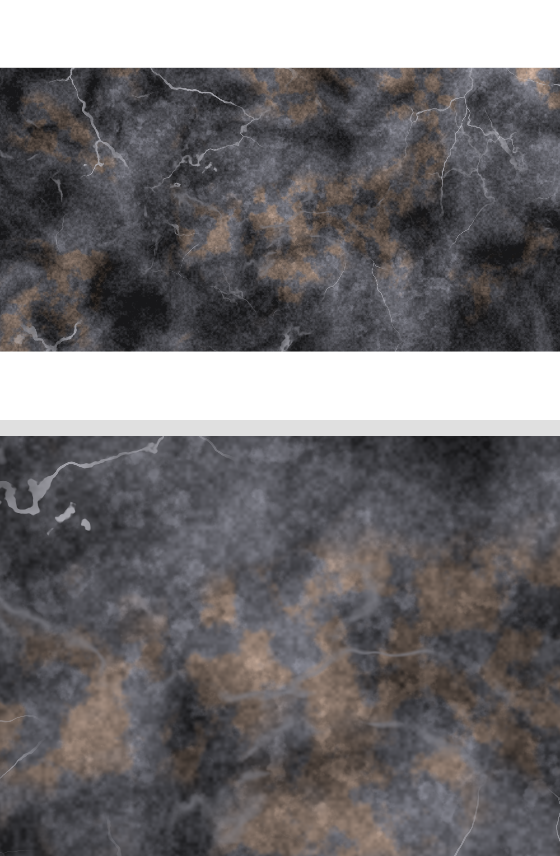
Top: the whole. Bottom: its middle third, enlarged.
Reproduce this texture procedurally as a Shadertoy shader.

```glsl
// Dark grey marble slab with brown mottling and pale cracks, between white bands.

const float SLAB_BOTTOM = 0.163;
const float SLAB_TOP = 0.8385;
const vec3 WHITE = vec3(1.0);
const vec3 STONE_TINT = vec3(0.985, 0.99, 1.07);
const vec3 BROWN_TINT = vec3(1.16, 1.0, 0.90);
const vec3 VEIN_COLOR = vec3(0.70, 0.70, 0.73);
const vec3 WISP_COLOR = vec3(0.50, 0.50, 0.53);
const float STONE_LEVEL = 0.252;
const float CLOUD_CONTRAST = 0.36;
const float MOTTLE_CONTRAST = 0.50;
const float GRAIN_CONTRAST = 0.17;
const vec2 BELT_CENTER = vec2(0.68, 0.50);
const vec2 BELT_NORMAL = vec2(-0.42, 0.91);
const float BELT_WIDTH = 0.15;

float hash(vec2 p) {
    vec3 q = fract(vec3(p.xyx) * 0.1031);
    q += dot(q, q.yzx + 33.33);
    return fract((q.x + q.y) * q.z);
}

vec2 hash2(vec2 p) {
    return vec2(hash(p), hash(p + 57.3));
}

float noise(vec2 p) {
    vec2 i = floor(p), f = fract(p);
    f = f * f * (3.0 - 2.0 * f);
    return mix(mix(hash(i), hash(i + vec2(1, 0)), f.x),
               mix(hash(i + vec2(0, 1)), hash(i + vec2(1, 1)), f.x), f.y);
}

float fbm(vec2 p) {
    float sum = 0.0, weight = 0.516;
    for (int i = 0; i < 5; i++) {
        sum += weight * noise(p);
        p = mat2(1.6, 1.2, -1.2, 1.6) * p + 17.7;
        weight *= 0.5;
    }
    return sum;
}

vec2 warp(vec2 p, float frequency) {
    return vec2(fbm(p * frequency + 3.1), fbm(p * frequency + 41.7)) - 0.5;
}

// Distance to the nearest border between random cells
float cellBorder(vec2 p) {
    vec2 cell = floor(p), nearest = vec2(0.0);
    float best = 9.0, border = 9.0;
    for (int k = 0; k < 9; k++) {
        vec2 c = cell + vec2(k % 3 - 1, k / 3 - 1);
        vec2 r = c + hash2(c) - p;
        if (dot(r, r) < best) { best = dot(r, r); nearest = r; }
    }
    for (int k = 0; k < 25; k++) {
        vec2 c = cell + vec2(k % 5 - 2, k / 5 - 2);
        vec2 r = c + hash2(c) - p, d = r - nearest;
        if (dot(d, d) > 0.0001) border = min(border, dot(0.5 * (r + nearest), normalize(d)));
    }
    return border;
}

// x: sharp vein, y: soft halo around it; both fade in and out in patches
vec2 cracks(vec2 p, float scale, float width, float rarity, float seed, float aa) {
    vec2 q = p + 0.22 * warp(p + seed, 5.0) + 0.035 * warp(p + seed, 26.0);
    float d = cellBorder(q * scale + seed) / scale;
    float patches = smoothstep(rarity, rarity + 0.10, fbm(p * 3.5 + seed));
    float w = width * (0.2 + 1.5 * pow(noise(p * 14.0 + seed), 2.0));
    float line = 1.0 - smoothstep(max(w - aa, 0.0), w + aa, d);
    return patches * vec2(line * (0.35 + 0.65 * noise(p * 22.0 + seed)), exp(-d / 0.011));
}

vec3 marble(vec2 p, float aa) {
    vec2 q = p + 0.20 * warp(p, 4.0);

    // Clouded stone with fine grain
    float clouds = fbm(q * 3.2 + 8.0);
    float mottle = fbm(q * 13.0 + 21.0);
    float grain = 0.6 * noise(p * 190.0) + 0.4 * noise(p * 330.0 + 5.0);
    float level = STONE_LEVEL + CLOUD_CONTRAST * (clouds - 0.5)
                + MOTTLE_CONTRAST * (mottle - 0.5) + GRAIN_CONTRAST * (grain - 0.5);
    level += 0.09 * smoothstep(0.56, 0.75, fbm(p * 60.0)) * smoothstep(0.35, 0.6, clouds);

    // Brown patches gathered along a rising diagonal belt
    float across = dot(p - BELT_CENTER, BELT_NORMAL) / BELT_WIDTH;
    float belt = exp(-across * across);
    float brown = smoothstep(0.50, 0.62, fbm(q * 6.0 + 60.0) + 0.10 * belt - 0.03);
    brown *= smoothstep(0.36, 0.56, fbm(p * 34.0 + 9.0));
    level += 0.055 * brown + 0.025 * belt;

    // Dark crevices
    float crevice = abs(fbm(q * 4.5 + 91.0) - 0.5);
    level -= 0.07 * (1.0 - smoothstep(0.0, 0.025, crevice)) * smoothstep(0.45, 0.6, fbm(p * 4.0 + 33.0));
    vec3 color = max(level, 0.09) * mix(STONE_TINT, BROWN_TINT, brown);

    // Pale mineral wisps
    float ridge = 1.0 - abs(2.0 * fbm(q * 7.0 + 130.0) - 1.0);
    float wisp = smoothstep(0.93, 1.0, ridge) * smoothstep(0.49, 0.63, fbm(p * 4.5 + 72.0) + 0.04 * belt);
    color = mix(color, WISP_COLOR, 0.65 * wisp * smoothstep(0.3, 0.65, fbm(p * 40.0 + 2.0)));

    // Large cracks and thin side cracks
    vec2 large = cracks(p, 3.6, 0.0038, 0.47, 12.0, aa);
    vec2 thin = cracks(p, 8.0, 0.0020, 0.52, 47.0, aa);
    color += 0.07 * large.y * (mottle + 0.3) + 0.035 * thin.y;
    return mix(color, VEIN_COLOR, clamp(0.95 * large.x + 0.65 * thin.x, 0.0, 1.0));
}

void mainImage(out vec4 fragColor, in vec2 fragCoord) {
    vec2 p = fragCoord / iResolution.y;
    float aa = 0.75 / iResolution.y;
    float slab = smoothstep(SLAB_BOTTOM - aa, SLAB_BOTTOM + aa, p.y)
               * (1.0 - smoothstep(SLAB_TOP - aa, SLAB_TOP + aa, p.y));
    fragColor = vec4(mix(WHITE, marble(p, aa), slab), 1.0);
}
```
